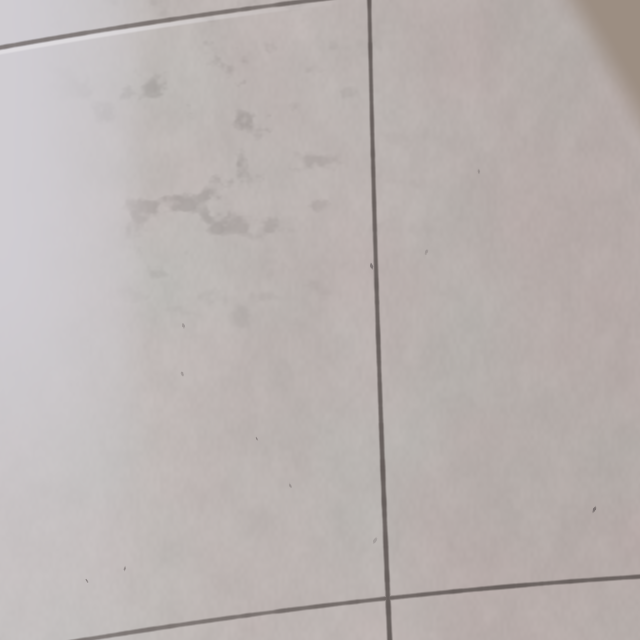
Reproduce this texture procedurally as a Shadertoy shader.

```glsl
// Large pale floor tiles seen at a slight angle: thin worn dark seams, a cool
// glare on the left, a brown shadow in one corner, mottling and a few specks.
// Seams come from a gently bent grid; wear and stains come from value noise.

#define PITCH vec2(1.0, 0.948)          // tile size
#define SEAM_HALF_WIDTH 0.0026
#define SEAM_COLOR vec3(0.39, 0.36, 0.35)
#define TILE_LIGHT vec3(0.755, 0.735, 0.725)
#define TILE_DARK vec3(0.712, 0.675, 0.664)
#define GLARE_COLOR vec3(0.815, 0.803, 0.825)
#define SHADOW_COLOR vec3(0.61, 0.555, 0.51)
#define SPECK_COLOR vec3(0.43, 0.40, 0.40)
#define SPECK_COUNT 11
#define MOTTLE 0.035

float hash(vec2 p) {
    vec3 q = fract(vec3(p.xyx) * 0.1031);
    q += dot(q, q.yzx + 33.33);
    return fract((q.x + q.y) * q.z);
}

float noise(vec2 p) {
    vec2 i = floor(p), f = fract(p);
    f = f * f * (3.0 - 2.0 * f);
    return mix(mix(hash(i), hash(i + vec2(1, 0)), f.x),
               mix(hash(i + vec2(0, 1)), hash(i + vec2(1, 1)), f.x), f.y);
}

float fbm(vec2 p) {
    float sum = 0.0, amp = 0.5;
    for (int i = 0; i < 4; i++) {
        sum += amp * noise(p);
        p = p * 2.03 + 17.3;
        amp *= 0.5;
    }
    return sum / 0.9375;
}

// Position relative to the seams, whose lines are bent by perspective
vec2 bendGrid(vec2 p) {
    return p - vec2(0.609 - 0.044 * p.y + 0.012 * p.y * p.y,
                    -0.0224 + 0.18 * p.x - 0.0586 * p.x * p.x);
}

// Tile face: warm gradient, soft stains, fine grain
vec3 tileSurface(vec2 uv, vec2 tile) {
    float stain = fbm(uv * vec2(5.0, 4.0) + 3.0);
    float shade = smoothstep(0.1, 0.95, uv.x + 0.55 * (stain - 0.5));
    vec3 color = mix(TILE_LIGHT, TILE_DARK, shade);
    color += vec3(0.012, -0.004, 0.0) * (fbm(uv * 7.0 + 41.0) - 0.5) * 2.0;
    color += MOTTLE * (fbm(uv * vec2(34.0, 22.0)) - 0.5);
    color += 0.4 * MOTTLE * (noise(uv * vec2(190.0, 120.0)) - 0.5);
    color += 0.012 * (hash(tile + 9.0) - 0.5);

    // Grey scuffs gathered in the upper left tile
    float scuffArea = exp(-18.0 * dot(uv - vec2(0.32, 0.78), uv - vec2(0.32, 0.78)));
    float scuff = smoothstep(0.60, 0.82, fbm(uv * vec2(24.0, 28.0) + 7.0));
    return color - 0.09 * scuff * scuffArea;
}

// Reflected light: a soft edge plus a slow rise toward the left
float glareAmount(vec2 uv) {
    float x = uv.x + 0.02 * (fbm(uv * 9.0) - 0.5);
    float band = 0.4 * (1.0 - smoothstep(0.17, 0.25, x))
               + 0.6 * (1.0 - smoothstep(0.0, 0.24, x));
    return band * mix(0.3, 1.0, smoothstep(0.0, 0.65, uv.y));
}

// Small elongated chips at random places
float speckMask(vec2 uv, float px) {
    float mask = 0.0;
    for (int i = 0; i < SPECK_COUNT; i++) {
        float k = float(i);
        vec2 center = vec2(hash(vec2(k, 2.7)), hash(vec2(k, 8.1)));
        float size = mix(0.0015, 0.0048, hash(vec2(k, 5.3)));
        vec2 d = uv - center;
        d.x += d.y * (hash(vec2(k, 3.9)) - 0.5);
        float dist = length(d * vec2(1.9, 1.0));
        dist += 0.0015 * (noise(uv * 500.0) - 0.5);
        float strength = mix(0.3, 0.9, hash(vec2(k, 6.6)));
        mask = max(mask, strength * (1.0 - smoothstep(size - px, size + px + 0.001, dist)));
    }
    return mask;
}

void mainImage(out vec4 fragColor, in vec2 fragCoord) {
    vec2 uv = fragCoord / iResolution.xy;
    float px = 1.0 / min(iResolution.x, iResolution.y);
    vec2 grid = bendGrid(uv) / PITCH;
    vec2 seamDist = (grid - round(grid)) * PITCH;

    vec3 color = tileSurface(uv, floor(grid));
    color = mix(color, GLARE_COLOR, glareAmount(uv));

    // Shadow across the upper right corner
    float corner = dot(uv - vec2(0.885, 1.0), vec2(0.867, 0.498));
    color = mix(color, SHADOW_COLOR, smoothstep(-0.02, 0.035, corner));
    color = mix(color, SPECK_COLOR, speckMask(uv, px));

    // Lit lower lip of the horizontal seams, strongest in the glare
    float lip = 1.0 - smoothstep(0.001, 0.004 + px, abs(seamDist.y + 0.0075));
    float lipFade = (1.0 - smoothstep(0.05, 0.6, uv.x)) * uv.y;
    color = mix(color, vec3(0.90, 0.89, 0.90), 0.75 * lip * lipFade);

    // Seams with uneven width and depth
    vec2 wear = vec2(fbm(vec2(uv.y * 38.0, 1.5)), fbm(vec2(uv.x * 38.0, 6.5)));
    vec2 halfWidth = SEAM_HALF_WIDTH * (0.65 + 0.7 * wear);
    halfWidth.x *= 1.15 - 0.25 * uv.y;
    vec2 seam = 1.0 - smoothstep(halfWidth - px, halfWidth + px + 0.0012, abs(seamDist));
    seam *= vec2(0.95, 0.72 + 0.22 * smoothstep(0.2, 0.8, uv.x)) * (0.85 + 0.25 * wear);
    color = mix(color, SEAM_COLOR, clamp(max(seam.x, seam.y), 0.0, 1.0));

    fragColor = vec4(color, 1.0);
}
```
